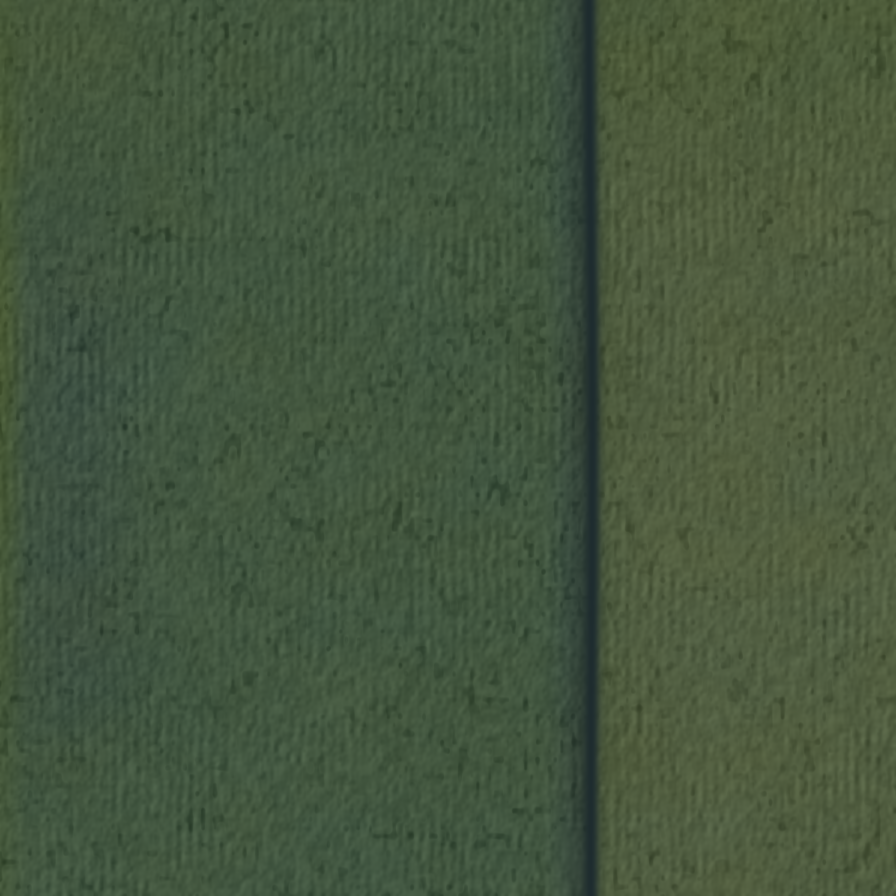
Write a WebGL 1 fragment shader that draws this texture.

```glsl
precision highp float;

uniform vec2 u_resolution;

#define SEAM_X 0.6595
#define SEAM_WIDTH 0.0085
#define RIB_COUNT 82.0
#define RIB_DEPTH 0.017
#define STITCH_DEPTH 0.080
#define GRAIN_DEPTH 0.040
#define FLECK_DEPTH 0.060
#define LEFT_CLOTH vec3(0.258, 0.337, 0.247)
#define RIGHT_CLOTH vec3(0.314, 0.364, 0.248)
#define SHADE_BLUE vec3(0.225, 0.295, 0.250)
#define EDGE_OLIVE vec3(0.275, 0.345, 0.200)
#define SEAM_DARK vec3(0.110, 0.165, 0.185)

float hash(vec2 p) {
  vec3 q = fract(vec3(p.xyx) * 0.1031);
  q += dot(q, q.yzx + 33.33);
  return fract((q.x + q.y) * q.z);
}

float noise(vec2 p) {
  vec2 cell = floor(p);
  vec2 f = fract(p);
  f = f * f * (3.0 - 2.0 * f);
  float low = mix(hash(cell), hash(cell + vec2(1.0, 0.0)), f.x);
  float high = mix(hash(cell + vec2(0.0, 1.0)), hash(cell + vec2(1.0)), f.x);
  return mix(low, high, f.y);
}

float cloudNoise(vec2 p) {
  float sum = 0.0;
  float weight = 0.5;
  for (int i = 0; i < 4; i++) {
    sum += weight * noise(p);
    p = p * 2.03 + 17.3;
    weight *= 0.5;
  }
  return sum;
}

float bump(float x, float center, float width) {
  float d = (x - center) / width;
  return exp(-d * d);
}

// Height of the knit: stretched stitches, fine grain and broken ribs.
float knitHeight(vec2 p) {
  float stitch = noise(p * vec2(165.0, 92.0)) - 0.5;
  float grain = noise(p * vec2(230.0, 190.0) + 41.0) - 0.5;
  float ribFade = smoothstep(0.3, 0.7, noise(p * vec2(14.0, 18.0) + 9.0));
  float wobble = noise(p * vec2(12.0, 25.0)) * 0.35;
  float rib = sin(6.28318 * (p.x * RIB_COUNT + wobble));
  return stitch * STITCH_DEPTH + grain * GRAIN_DEPTH + rib * ribFade * RIB_DEPTH;
}

// Scattered dark gaps between stitches, gathered in loose patches.
float fleckMask(vec2 p) {
  float patches = smoothstep(0.25, 0.75, noise(p * vec2(22.0, 30.0) + 70.0));
  float gap = noise(p * vec2(150.0, 105.0) + 120.0);
  return smoothstep(0.62, 0.95, gap) * mix(0.35, 1.0, patches);
}

// Broad colour of the two panels, without the weave.
vec3 panelColor(vec2 p, float fromSeam) {
  vec3 left = LEFT_CLOTH;
  float topLeft = smoothstep(0.62, 1.0, p.y) * smoothstep(0.5, 0.0, p.x);
  left = mix(left, vec3(0.272, 0.338, 0.225), topLeft * 0.8);
  float coolBand = bump(p.x, 0.08, 0.075) * smoothstep(0.08, 0.3, p.y)
    * (1.0 - smoothstep(0.6, 0.9, p.y));
  left = mix(left, SHADE_BLUE, coolBand * 0.6);
  float edge = (1.0 - smoothstep(0.0, 0.035, p.x)) * (0.45 + 0.55 * bump(p.y, 0.6, 0.3));
  left = mix(left, EDGE_OLIVE, edge * 0.9);
  left = mix(left, SHADE_BLUE, 0.8 * smoothstep(-0.06, -0.015, fromSeam));

  vec3 right = RIGHT_CLOTH;
  right = mix(right, vec3(0.295, 0.355, 0.215), 0.6 * smoothstep(0.75, 1.0, p.y));
  right = mix(right, vec3(0.270, 0.330, 0.215), 0.8 * exp(-max(fromSeam, 0.0) / 0.022));
  return mix(left, right, smoothstep(-0.004, 0.010, fromSeam));
}

void main() {
  vec2 p = gl_FragCoord.xy / u_resolution;
  float seam = SEAM_X + 0.002 * bump(p.y, 0.5, 0.28) - 0.002 * smoothstep(0.6, 1.0, p.y);
  float fromSeam = p.x - seam;
  vec3 color = panelColor(p, fromSeam);

  // Slow tonal drift in brightness and hue.
  float drift = cloudNoise(p * vec2(6.0, 9.0) + 3.0) - 0.47;
  float tint = cloudNoise(p * vec2(11.0, 13.0) + 60.0) - 0.47;
  color += drift * 0.022 + tint * vec3(0.018, 0.004, -0.022);

  // Weave lit from the upper left, with dark gaps.
  float height = knitHeight(p);
  float slope = height - knitHeight(p + vec2(-0.0025, 0.0025));
  float weave = height * 0.5 + slope * 0.5 + 0.004;
  weave -= fleckMask(p) * FLECK_DEPTH;
  float seamCore = bump(fromSeam, 0.0, SEAM_WIDTH);
  color += weave * vec3(0.95, 1.0, 0.85) * (1.0 - 0.75 * seamCore);

  // Dark fold with a soft shadow on its left.
  color = mix(color, SEAM_DARK, 0.9 * seamCore);
  color *= 1.0 - 0.12 * bump(fromSeam, -0.013, 0.013);

  gl_FragColor = vec4(clamp(color, 0.0, 1.0), 1.0);
}
```
